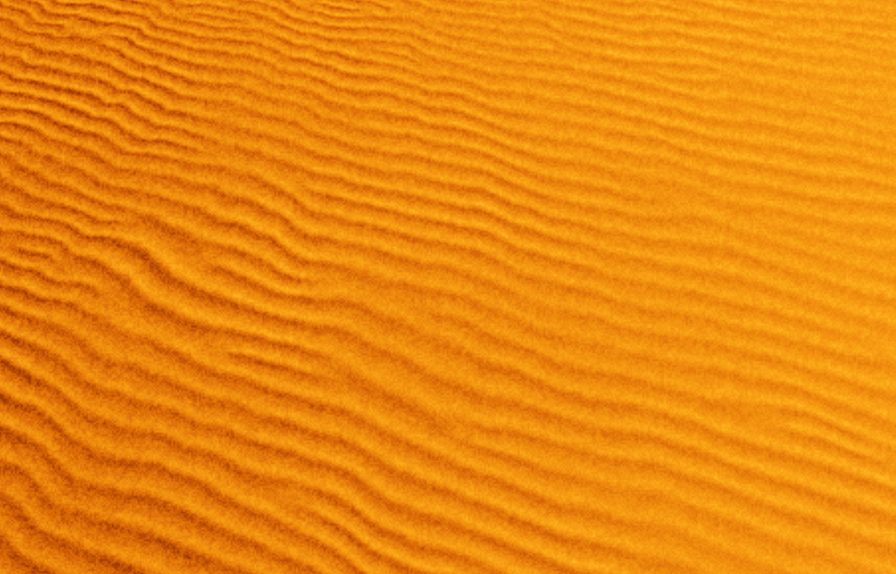
Give the GLSL for this texture, as a WebGL 2 fragment shader.

```glsl
#version 300 es
precision highp float;
// Wind-rippled sand seen at a slant. A perspective phase field counts the ripples,
// layered sines bend it, and scattered pairs of phase defects fork and end crests.
// The ripple profile, a broad light gradient and fine grain pick a tone from a ramp.

uniform vec2 u_resolution;
out vec4 fragColor;

const float PI = 3.14159265;
const float NEAR_PERIOD = 0.071;         // ripple spacing at the bottom edge
const float FAR_PERIOD = 0.023;          // ripple spacing at the top edge
const vec2 SLANT_NEAR = vec2(7.6, -0.8); // linear and quadratic tilt at the bottom
const vec2 SLANT_GAIN = vec2(4.2, -1.2); // extra tilt gained towards the top
const float BEND = 0.33;                 // sideways wander, in ripples
const vec2 FORK_CELL = vec2(7.0, 4.0);   // spacing of crest forks, in ripples
const float FORK_CHANCE = 0.45;
const float RELIEF_LEFT = 1.7;           // ripple contrast, in ramp steps
const float RELIEF_RIGHT = 0.98;
const float MID_TONE = 2.98;
const vec2 LIGHT_SLOPE = vec2(2.55, 0.6); // brightening across and up
const float GRAIN = 2.2;
const float GRAIN_DENSITY = 290.0;       // grains per canvas height

const vec3 RAMP[8] = vec3[8](
  vec3(0.63, 0.23, 0.01), vec3(0.75, 0.32, 0.02),
  vec3(0.84, 0.40, 0.02), vec3(0.89, 0.47, 0.04),
  vec3(0.93, 0.54, 0.05), vec3(0.96, 0.59, 0.07),
  vec3(0.98, 0.65, 0.09), vec3(1.00, 0.71, 0.14));

float hash(vec2 p) {
  vec3 q = fract(vec3(p.xyx) * 0.1031);
  q += dot(q, q.yzx + 33.33);
  return fract((q.x + q.y) * q.z);
}

// Smooth value noise in 0..1
float grainNoise(vec2 p) {
  vec2 i = floor(p), f = fract(p);
  f = f * f * (3.0 - 2.0 * f);
  return mix(mix(hash(i), hash(i + vec2(1, 0)), f.x),
             mix(hash(i + vec2(0, 1)), hash(i + vec2(1, 1)), f.x), f.y);
}

// Layered, mutually rotated sines, about -1..1
float waves(vec2 p) {
  float sum = 0.0, amp = 0.5;
  for (int i = 0; i < 4; i++) {
    sum += amp * sin(p.x + 1.7 * sin(p.y + 2.1 * float(i)));
    p = mat2(1.2, 1.1, -1.1, 1.2) * p + 3.7;
    amp *= 0.6;
  }
  return sum;
}

// Each cell may hold a short segment that inserts one extra ripple: the angle it
// subtends is a phase offset with a whole-cycle jump across it.
// Returns the offset and a relief factor that fades at the segment ends.
vec2 forks(vec2 p) {
  vec2 cell = floor(p);
  float offset = 0.0, fade = 1.0;
  for (int j = -1; j <= 1; j++)
    for (int i = -1; i <= 1; i++) {
      vec2 id = cell + vec2(i, j);
      if (hash(id + 17.0) > FORK_CHANCE) continue;
      vec2 centre = id + 0.25 + 0.5 * vec2(hash(id + 41.0), hash(id + 73.0));
      vec2 d = p - centre;
      float halfLength = mix(0.18, 0.36, hash(id + 97.0));
      vec2 a = d - vec2(halfLength, 0.0), b = d + vec2(halfLength, 0.0);
      float angle = atan(b.x * a.y - b.y * a.x, dot(a, b));
      float side = hash(id + 131.0) < 0.5 ? -1.0 : 1.0;
      offset += side * angle / (2.0 * PI) * (1.0 - smoothstep(0.4, 1.0, length(d)));
      vec2 endA = a * FORK_CELL, endB = b * FORK_CELL;
      fade *= (1.0 - exp(-4.0 * dot(endA, endA))) * (1.0 - exp(-4.0 * dot(endB, endB)));
    }
  return vec2(offset, fade);
}

vec3 ramp(float tone) {
  float t = clamp(tone + 1.0, 0.0, 6.999);
  int i = int(t);
  return mix(RAMP[i], RAMP[i + 1], fract(t));
}

void main() {
  vec2 pos = gl_FragCoord.xy / u_resolution.y;
  vec2 uv = gl_FragCoord.xy / u_resolution;

  // Ground coordinates, both measured in ripples
  float shrink = NEAR_PERIOD - FAR_PERIOD;
  float period = NEAR_PERIOD - shrink * pos.y;
  float rows = log(NEAR_PERIOD / period) / shrink;
  vec2 slant = SLANT_NEAR + SLANT_GAIN * pos.y;
  float phase = rows + dot(slant, vec2(pos.x, pos.x * pos.x));
  vec2 ground = vec2((pos.x - 0.8) / period, phase);

  // Bent and forked crests
  phase += BEND * mix(1.25, 0.7, uv.x) * waves(ground * vec2(0.58, 0.25));
  vec2 fork = forks(vec2(ground.x, phase) / FORK_CELL);
  phase += fork.x;

  // Steep lee side below each crest, gentle slope above it
  float theta = 2.0 * PI * phase;
  float profile = sin(theta) + mix(0.3, 0.15, uv.x) * sin(2.0 * theta);
  float relief = mix(RELIEF_LEFT, RELIEF_RIGHT, uv.x) * (1.0 - 0.4 * uv.x * uv.y);
  relief *= fork.y * (1.0 + 0.4 * waves(ground * vec2(0.3, 0.4) + 9.0));

  // Broad light, soft patches and grain
  float tone = MID_TONE + dot(LIGHT_SLOPE, uv - 0.5) + relief * profile;
  tone += 0.18 * waves(pos * vec2(4.0, 7.0) + 5.0);
  vec2 grainPos = pos * GRAIN_DENSITY;
  float grain = 0.7 * grainNoise(grainPos) + 0.5 * grainNoise(grainPos * 0.47 + 31.0) - 0.6;
  tone += GRAIN * grain * mix(1.1, 0.8, uv.x);

  fragColor = vec4(ramp(tone), 1.0);
}
```
